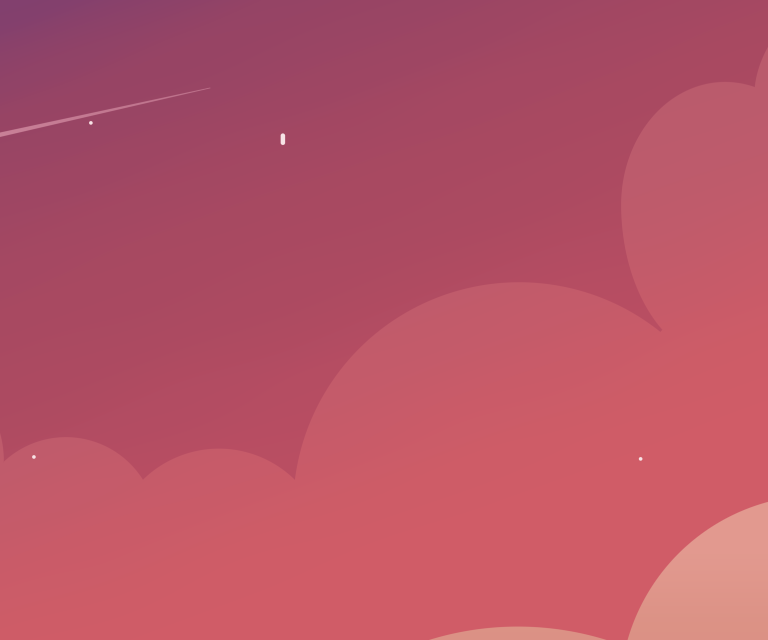
Write a Shadertoy shader that draws this background.

```glsl
float hash(vec2 p) {
    return fract(sin(dot(p, vec2(41.3, 289.1))) * 4375.5);
}

float noise(vec2 p) {
    vec2 i = floor(p), f = fract(p);
    f = f * f * (3.0 - 2.0 * f);
    return mix(mix(hash(i), hash(i + vec2(1, 0)), f.x),
               mix(hash(i + vec2(0, 1)), hash(i + vec2(1, 1)), f.x), f.y);
}

// Antialiased coverage of a signed distance
float fill(float d) {
    float pixel = 1.0 / iResolution.y;
    return 1.0 - smoothstep(-0.7 * pixel, 0.7 * pixel, d);
}

// Round top that continues straight down
float puff(vec2 p, vec2 center, float radius) {
    p -= center;
    return length(vec2(p.x, max(p.y, 0.0))) - radius;
}

float segment(vec2 p, vec2 a, vec2 b) {
    vec2 ab = b - a;
    return length(p - a - ab * clamp(dot(p - a, ab) / dot(ab, ab), 0.0, 1.0));
}

float middleClouds(vec2 p) {
    const vec3 puffs[6] = vec3[6](
        vec3(-0.156, 0.280, 0.162), vec3(0.103, 0.175, 0.142),
        vec3(0.342, 0.130, 0.169), vec3(0.811, 0.206, 0.353),
        vec3(1.188, 0.328, 0.219), vec3(1.344, 0.844, 0.166));
    float d = 1e3;
    for (int i = 0; i < 6; i++) d = min(d, puff(p, puffs[i].xy, puffs[i].z));

    // Tall egg-shaped cloud, longer below its center
    vec2 q = p - vec2(1.133, 0.680);
    q /= vec2(0.1625, q.y > 0.0 ? 0.192 : 0.245);
    return min(d, (length(q) - 1.0) * 0.18);
}

vec3 skyColor(float t) {
    vec3 c = mix(vec3(0.51, 0.25, 0.43), vec3(0.585, 0.265, 0.395), smoothstep(0.0, 0.18, t));
    c = mix(c, vec3(0.665, 0.288, 0.38), smoothstep(0.1, 0.55, t));
    return mix(c, vec3(0.725, 0.305, 0.385), smoothstep(0.5, 0.85, t));
}

void mainImage(out vec4 fragColor, in vec2 fragCoord) {
    vec2 p = fragCoord / iResolution.y;
    p.x *= 1.2 * iResolution.y / iResolution.x;

    // Diagonal gradient with faint streaks
    float t = dot(vec2(p.x, 1.0 - p.y), vec2(0.35, 0.94));
    float across = dot(p, vec2(0.94, 0.35));
    t += 0.03 * (noise(vec2(across * 5.0, t * 28.0)) - 0.5);
    vec3 color = skyColor(t);

    // Shooting star, tapering to the right
    float along = clamp(p.x / 0.328, 0.0, 1.0);
    float trail = segment(p, vec2(-0.02, 0.785), vec2(0.328, 0.8625));
    color = mix(color, vec3(0.85, 0.58, 0.66),
                fill(trail - mix(0.0034, 0.0006, along)) * mix(0.75, 0.55, along));

    // Clouds
    vec3 cloud = mix(vec3(0.73, 0.355, 0.425), vec3(0.815, 0.36, 0.402), smoothstep(0.5, 1.05, t));
    color = mix(color, cloud, fill(middleClouds(p)));

    float front = min(puff(p, vec2(1.281, -0.086), 0.3125), puff(p, vec2(0.809, -0.448), 0.469));
    vec3 peach = mix(vec3(0.86, 0.57, 0.52), vec3(0.885, 0.60, 0.56), smoothstep(0.0, 0.15, p.y));
    color = mix(color, peach, fill(front));

    // Small stars and one elongated spark
    const vec2 stars[3] = vec2[3](vec2(0.142, 0.808), vec2(0.053, 0.286), vec2(1.001, 0.283));
    float star = segment(p, vec2(0.442, 0.777), vec2(0.442, 0.788)) - 0.0035;
    for (int i = 0; i < 3; i++) star = min(star, length(p - stars[i]) - 0.0028);
    color = mix(color, vec3(0.97, 0.89, 0.90), fill(star));

    fragColor = vec4(color, 1.0);
}
```
